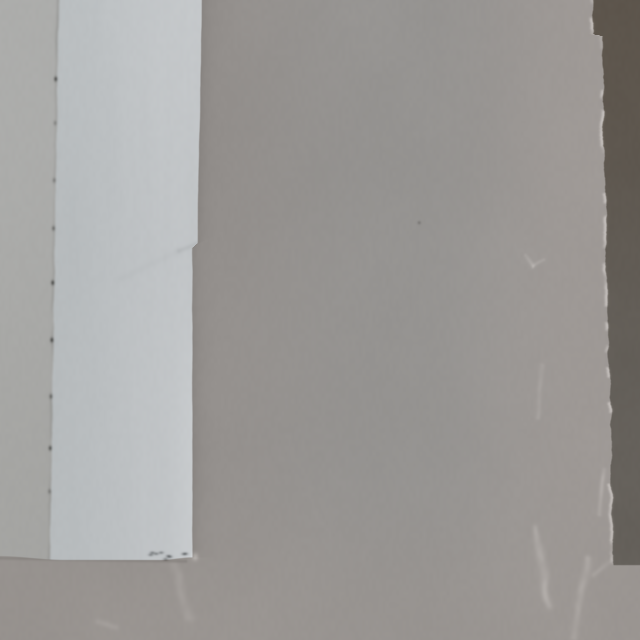
This texture is drawn by a WebGL 1 fragment shader. Its source:

```glsl
precision highp float;

uniform vec2 u_resolution;

float hash(vec2 p) {
  vec3 q = fract(vec3(p.xyx) * 0.1031);
  q += dot(q, q.yzx + 33.33);
  return fract((q.x + q.y) * q.z);
}

float valueNoise(vec2 p) {
  vec2 cell = floor(p);
  vec2 f = fract(p);
  f = f * f * (3.0 - 2.0 * f);
  float low = mix(hash(cell), hash(cell + vec2(1.0, 0.0)), f.x);
  float high = mix(hash(cell + vec2(0.0, 1.0)), hash(cell + 1.0), f.x);
  return mix(low, high, f.y);
}

float fbm(vec2 p) {
  float sum = 0.0;
  float weight = 0.5;
  for (int i = 0; i < 4; i++) {
    sum += weight * valueNoise(p);
    p = p * 2.03 + 17.1;
    weight *= 0.5;
  }
  return sum;
}

// Soft step: 1 where d is positive
float cover(float d, float softness) {
  return smoothstep(-softness, softness, d);
}

// Soft stroke from a to b
float stroke(vec2 p, vec2 a, vec2 b, float width) {
  vec2 ab = b - a;
  float t = clamp(dot(p - a, ab) / dot(ab, ab), 0.0, 1.0);
  float d = length(p - a - ab * t) / width;
  return exp(-d * d);
}

float speck(vec2 p, vec2 center, vec2 radius) {
  vec2 d = (p - center) / radius;
  return exp(-dot(d, d));
}

vec3 wallColor(vec2 p) {
  vec3 color = mix(vec3(0.578, 0.562, 0.55), vec3(0.583, 0.575, 0.566), smoothstep(0.3, 0.6, p.x));
  color = mix(color, vec3(0.618, 0.598, 0.585), smoothstep(0.65, 0.93, p.x));
  color = mix(color, vec3(0.605, 0.585, 0.57), 0.7 * smoothstep(0.3, 0.0, p.y));
  return color + 0.03 * (fbm(p * vec2(5.0, 4.0)) - 0.47);
}

// Raised creases catching light, returned as brightness
float creases(vec2 p) {
  vec2 q = p + 0.009 * (vec2(valueNoise(p * 28.0), valueNoise(p * 28.0 + 40.0)) - 0.5);
  float light = stroke(q, vec2(0.835, 0.175), vec2(0.857, 0.055), 0.006);
  light += 0.8 * stroke(q, vec2(0.918, 0.125), vec2(0.893, 0.005), 0.006);
  light += 0.8 * stroke(q, vec2(0.945, 0.265), vec2(0.934, 0.195), 0.004);
  light += 0.6 * stroke(q, vec2(0.957, 0.125), vec2(0.925, 0.1), 0.004);
  light += 0.6 * stroke(q, vec2(0.848, 0.43), vec2(0.839, 0.35), 0.004);
  light += 0.7 * stroke(q, vec2(0.82, 0.597), vec2(0.833, 0.585), 0.003);
  light += 0.6 * stroke(q, vec2(0.833, 0.585), vec2(0.848, 0.594), 0.003);
  light += 0.5 * stroke(q, vec2(0.272, 0.115), vec2(0.298, 0.035), 0.007);
  light += 0.4 * stroke(q, vec2(0.155, 0.03), vec2(0.178, 0.022), 0.006);
  return light * (0.5 + 0.8 * valueNoise(p * 60.0));
}

void main() {
  vec2 p = gl_FragCoord.xy / u_resolution;
  float soft = max(0.0016, 0.8 / u_resolution.y);
  float wobble = 0.003 * (fbm(vec2(p.y * 35.0, 4.0)) - 0.47);
  vec3 color = wallColor(p) + 0.07 * creases(p);

  // Pale panels, with a stepped right edge
  float seamX = mix(0.076, 0.092, p.y) + wobble;
  float notch = cover(p.y - 0.614 - 0.5 * (p.x - 0.3), 0.002);
  float upperX = mix(0.309, 0.315, smoothstep(0.62, 1.0, p.y));
  float rightX = mix(0.3005, upperX, notch) + 0.5 * wobble;
  float bottomY = 0.125 + 0.006 * smoothstep(0.1, 0.0, p.x) + 0.004 * smoothstep(0.25, 0.3, p.x);
  float aboveBottom = cover(p.y - bottomY, soft);
  float panel = cover(rightX - p.x, soft) * aboveBottom;

  // Contact shade beside and below the panels
  float gap = max(p.x - rightX, 0.0);
  color -= 0.045 * exp(-gap / 0.012) * aboveBottom * (1.0 - panel);
  color -= 0.05 * stroke(p, vec2(0.0, 0.128), vec2(0.29, 0.123), 0.003);

  vec3 grayPanel = mix(vec3(0.645, 0.645, 0.635), vec3(0.675, 0.677, 0.67), smoothstep(0.1, 0.9, p.y));
  float across = clamp((p.x - seamX) / (rightX - seamX), 0.0, 1.0);
  vec3 whitePanel = mix(vec3(0.715, 0.732, 0.74), vec3(0.755, 0.768, 0.777), smoothstep(0.0, 0.9, across));
  whitePanel += 0.015 * smoothstep(0.6, 1.0, p.y);
  whitePanel += 0.025 * smoothstep(0.8, 1.0, across) * smoothstep(0.62, 0.3, p.y);
  whitePanel += 0.01 * (fbm(p * vec2(80.0, 5.0)) - 0.47);
  whitePanel -= 0.035 * stroke(p, vec2(0.28, 0.608), vec2(0.31, 0.62), 0.004);
  whitePanel -= 0.012 * stroke(p, vec2(0.19, 0.565), vec2(0.28, 0.608), 0.006);
  vec3 panelColor = mix(grayPanel, whitePanel, cover(p.x - seamX, 0.003));
  panelColor -= 0.05 * speck(p, vec2(seamX - 0.002, p.y), vec2(0.003, 1.0)) * valueNoise(vec2(p.y * 30.0, 9.0));
  color = mix(color, panelColor, panel);

  // Dirt down the seam and along the lower corner
  float dirt = 0.0;
  for (int i = 0; i < 9; i++) {
    float k = float(i);
    float y = 0.21 + 0.082 * k + 0.03 * hash(vec2(k, 3.0));
    dirt += (0.3 + 0.6 * hash(vec2(k, 8.0))) * speck(p, vec2(mix(0.074, 0.089, y), y), vec2(0.003, 0.004));
    vec2 corner = vec2(0.235 + 0.062 * hash(vec2(k, 5.0)), 0.125 + 0.012 * hash(vec2(k, 6.0)));
    dirt += 0.6 * speck(p, corner, vec2(0.004, 0.0025));
  }
  dirt += 0.3 * speck(p, vec2(0.655, 0.652), vec2(0.003));
  color -= 0.3 * min(dirt, 1.0);
  color += 0.12 * speck(p, vec2(0.305, 0.13), vec2(0.005, 0.006));

  // Dark recess with a ragged, lit left edge
  float recessX = mix(0.957, 0.942, smoothstep(0.1, 0.95, p.y));
  recessX = mix(recessX, 0.927, cover(p.y - 0.945, 0.002));
  recessX += 0.008 * (fbm(vec2(p.y * 45.0, 21.0)) - 0.47);
  float recess = cover(p.x - recessX, soft) * cover(p.y - 0.117, soft);
  vec3 recessColor = mix(vec3(0.395, 0.378, 0.355), vec3(0.36, 0.33, 0.295), smoothstep(0.3, 1.0, p.y));
  recessColor += 0.02 * (fbm(p * 12.0) - 0.47);
  color = mix(color, recessColor, recess);
  float rim = speck(p, vec2(recessX - 0.002, p.y), vec2(0.003, 1.0)) * cover(p.y - 0.117, 0.004);
  color += 0.13 * rim * smoothstep(0.45, 0.8, valueNoise(vec2(p.y * 55.0, 31.0)));

  // Fine woven grain
  color += 0.008 * (valueNoise(p * vec2(190.0, 110.0)) - 0.5);
  gl_FragColor = vec4(clamp(color, 0.0, 1.0), 1.0);
}
```
